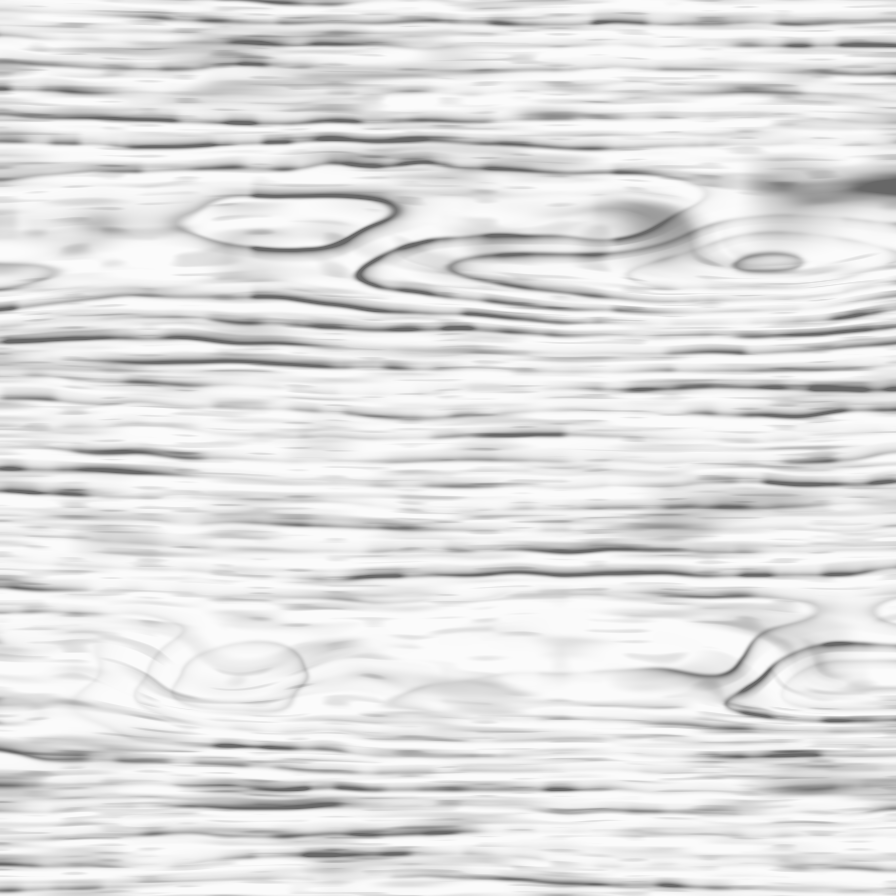
Write a three.js fragment shader that draws this texture.

```glsl
varying vec2 vUv;

#define RING_DENSITY 38.0
#define LINE_WIDTH 0.0030
#define TAIL_WIDTH 0.0062
#define MIN_SLOPE 17.0
#define INK 0.66
#define STREAK_INK 0.13
#define SMUDGE_INK 0.30
#define UPPER_FIGURE 0.70
#define LOWER_FIGURE 0.23
#define PAPER 0.985

float hash(vec2 p) {
  p = fract(p * vec2(0.1031, 0.1137));
  p += dot(p, p.yx + 33.33);
  return fract((p.x + p.y) * p.x * 7.31 + p.y * 19.7);
}

float noise(vec2 p) {
  vec2 cell = floor(p);
  vec2 f = fract(p);
  f = f * f * (3.0 - 2.0 * f);
  float low = mix(hash(cell), hash(cell + vec2(1.0, 0.0)), f.x);
  float high = mix(hash(cell + vec2(0.0, 1.0)), hash(cell + vec2(1.0, 1.0)), f.x);
  return mix(low, high, f.y);
}

// Nested arches, closed on the left, with kinks and wider ring spacing
float figure(vec2 p, float centre, float seed) {
  float y = p.y - centre;
  float band = exp(-y * y / 0.0064);
  float ridge = exp(-y * y / 0.0032);
  float kinkedX = p.x + 0.07 * (noise(vec2(p.x * 4.0, p.y * 24.0) + seed) - 0.5);
  float arches = 3.6 * kinkedX + 1.6 * noise(vec2(kinkedX * 6.0, seed));
  float swirl = noise(vec2(kinkedX * 5.5, p.y * 9.0) + seed * 1.7) - 0.5;
  return ridge * arches + 3.2 * band * swirl - 4.0 * smoothstep(-0.11, 0.11, y);
}

// Continuous ring number; its whole values are the grain lines
float growth(vec2 p) {
  float rings = RING_DENSITY * p.y;
  rings += 1.5 * noise(p * vec2(2.2, 4.0) + 11.0);
  rings += 0.40 * noise(p * vec2(6.0, 30.0) + 27.0);
  rings += 0.22 * noise(p * vec2(19.0, 34.0) + 41.0);
  rings += figure(p, UPPER_FIGURE, 53.0);
  rings += figure(p, LOWER_FIGURE, 91.0);
  return rings + 20.0;
}

// Crisp edge on one side of a ring, soft fade on the other
float lineProfile(float d) {
  float crisp = exp(-d * d / (LINE_WIDTH * LINE_WIDTH));
  float soft = exp(-abs(d) / TAIL_WIDTH);
  return d < 0.0 ? crisp : mix(crisp, soft, 0.75);
}

void main() {
  vec2 p = vUv;
  float rings = growth(p);
  float e = 0.001;
  vec2 slope = vec2(growth(p + vec2(e, 0.0)), growth(p + vec2(0.0, e))) - rings;
  float steepness = max(length(slope) / e, MIN_SLOPE);

  // Grain lines, broken along their length
  float id = floor(rings + 0.5);
  float d = (rings - id) / steepness;
  float stretch = noise(vec2(p.x * 5.0 + id * 3.7, id * 7.0));
  float dash = noise(vec2(p.x * 34.0 + id * 5.3, id * 3.0 + 60.0));
  float strength = 0.14 + 0.86 * smoothstep(0.25, 0.85, stretch);
  strength *= 0.38 + 0.62 * smoothstep(0.1, 0.8, dash);
  float edgeFade = smoothstep(0.5, 0.34, abs(rings - id));
  float ink = INK * strength * lineProfile(d) * edgeFade;

  // Fine fibres that follow the grain
  float across = p.y * 85.0 + rings * 1.6;
  float fibre = noise(vec2(p.x * 11.0, across) + 130.0);
  float fineFibre = noise(vec2(p.x * 24.0, across * 1.9) + 170.0);
  ink += STREAK_INK * smoothstep(0.42, 1.0, fibre) * (0.5 + fineFibre);
  ink += 0.10 * smoothstep(0.6, 1.0, fineFibre);

  // Soft smears where the grain is dense
  float smear = noise(vec2(p.x * 8.0, p.y * 24.0 + rings * 0.5) + 210.0);
  float patches = noise(p * vec2(4.0, 9.0) + 250.0);
  ink += SMUDGE_INK * smoothstep(0.62, 1.0, smear) * smoothstep(0.3, 0.8, patches) * (0.5 + 0.5 * fibre);

  float shade = PAPER - min(ink, 0.58);
  gl_FragColor = vec4(vec3(shade), 1.0);
}
```
